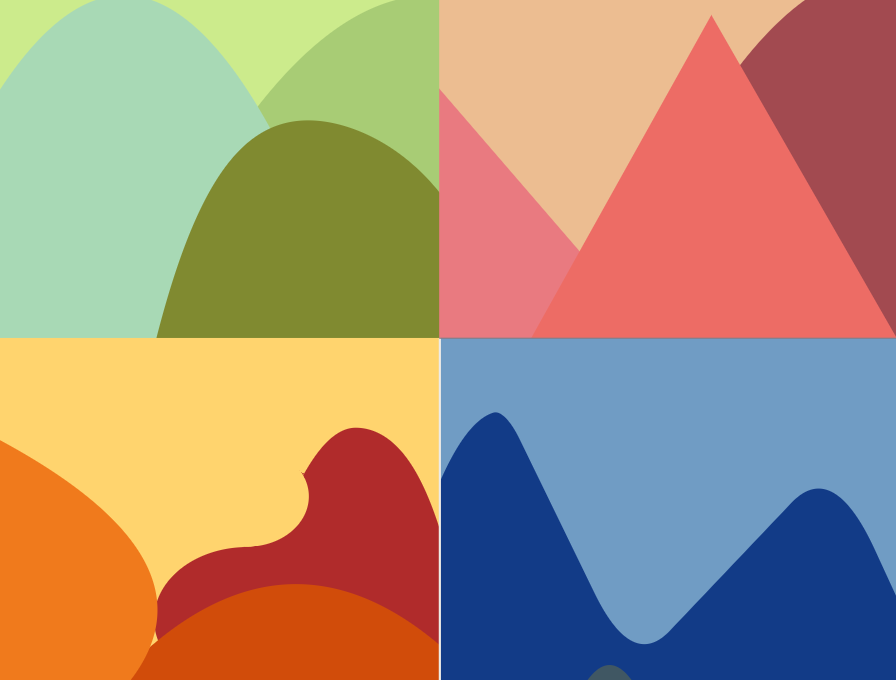
A Shadertoy shader for this background:

```glsl
// Antialiased coverage of the region where the field is positive
float cover(float field) {
    float slope = length(vec2(dFdx(field), dFdy(field)));
    return clamp(0.5 + field / max(slope, 1e-6), 0.0, 1.0);
}

void paint(inout vec3 color, vec3 ink, float field) {
    color = mix(color, ink, cover(field));
}

// Fields are positive inside the shape
float hill(vec2 p, vec2 peak, float steepness) {
    float dx = p.x - peak.x;
    return peak.y - steepness * dx * dx - p.y;
}

float ellipse(vec2 p, vec2 center, vec2 radii) {
    return 1.0 - length((p - center) / radii);
}

float line(float x, vec2 through, float slope) {
    return through.y + slope * (x - through.x);
}

float smoothMin(float a, float b, float k) {
    float h = max(k - abs(a - b), 0.0) / k;
    return min(a, b) - 0.25 * k * h * h;
}

vec3 greenHills(vec2 p) {
    vec3 color = vec3(0.80, 0.92, 0.55);
    paint(color, vec3(0.66, 0.80, 0.46), hill(p, vec2(0.636, 1.007), 2.49));
    paint(color, vec3(0.66, 0.85, 0.71), hill(p, vec2(0.182, 1.007), 4.19));
    // The front hill falls more steeply on its left
    float dx = p.x - 0.454;
    float steepness = 3.22 - 7.69 * dx + 29.3 * dx * dx;
    paint(color, vec3(0.50, 0.54, 0.19), hill(p, vec2(0.454, 0.823), steepness));
    return color;
}

vec3 coralPeaks(vec2 p) {
    vec3 color = vec3(0.925, 0.74, 0.57);
    paint(color, vec3(0.635, 0.29, 0.315), hill(p, vec2(1.306, 1.043), 2.98));
    paint(color, vec3(0.915, 0.48, 0.50), line(p.x, vec2(0.646, 0.871), -1.157) - p.y);
    vec2 apex = vec2(1.048, 0.978);
    float triangle = min(line(p.x, apex, 1.79), line(p.x, apex, -1.74)) - p.y;
    paint(color, vec3(0.93, 0.425, 0.395), triangle);
    return color;
}

vec3 orangeDunes(vec2 p) {
    vec3 color = vec3(1.0, 0.83, 0.43);
    // Red ridge: rounded head, hollow neck and shoulder
    float dx = p.x - 0.524;
    float steepness = dx < 0.0 ? 11.7 : 6.8 + 190.0 * dx * dx;
    float head = hill(p, vec2(0.524, 0.371), steepness);
    float neck = min(min(p.x - 0.364, 0.524 - p.x), 0.304 - p.y);
    float hollow = ellipse(p, vec2(0.364, 0.270), vec2(0.091, 0.074));
    float shoulder = ellipse(p, vec2(0.364, 0.089), vec2(0.137, 0.1065));
    paint(color, vec3(0.69, 0.17, 0.17), max(shoulder, min(max(head, neck), -hollow)));

    paint(color, vec3(0.82, 0.30, 0.04), hill(p, vec2(0.436, 0.141), 2.0));
    // Sideways dune from the left edge
    paint(color, vec3(0.94, 0.48, 0.11), hill(p.yx, vec2(0.103, 0.232), 3.72));
    return color;
}

vec3 blueWave(vec2 p) {
    vec3 color = vec3(0.44, 0.61, 0.77);
    // Two crests joined by a rounded valley
    float rise = min(p.x - 0.739, 0.0);
    float leftCrest = smoothMin(0.395 - 12.5 * rise * rise,
                                line(p.x, vec2(0.888, 0.103), -2.05), 0.041);
    float rightCrest = smoothMin(line(p.x, vec2(1.014, 0.101), 1.05),
                                 line(p.x, vec2(1.320, 0.124), -2.17), 0.198);
    float wave = -smoothMin(-leftCrest, -rightCrest, 0.172);
    paint(color, vec3(0.07, 0.23, 0.53), wave - p.y);
    paint(color, vec3(0.25, 0.34, 0.39), hill(p, vec2(0.898, 0.022), 21.0));
    return color;
}

void mainImage(out vec4 fragColor, in vec2 fragCoord) {
    vec2 p = fragCoord / iResolution.xy * vec2(1.32, 1.0);

    // Four panels
    float right = cover(p.x - 0.647);
    float top = cover(p.y - 0.503);
    vec3 upper = mix(greenHills(p), coralPeaks(p), right);
    vec3 lower = mix(orangeDunes(p), blueWave(p), right);
    vec3 color = mix(lower, upper, top);

    // Thin dividers
    float gap = cover(0.0016 - abs(p.x - 0.648)) * (1.0 - top);
    color = mix(color, vec3(0.93, 0.92, 0.90), gap);
    float seam = cover(0.0010 - abs(p.y - 0.5025)) * right;
    color = mix(color, vec3(0.52, 0.48, 0.52), 0.8 * seam);

    fragColor = vec4(color, 1.0);
}
```
